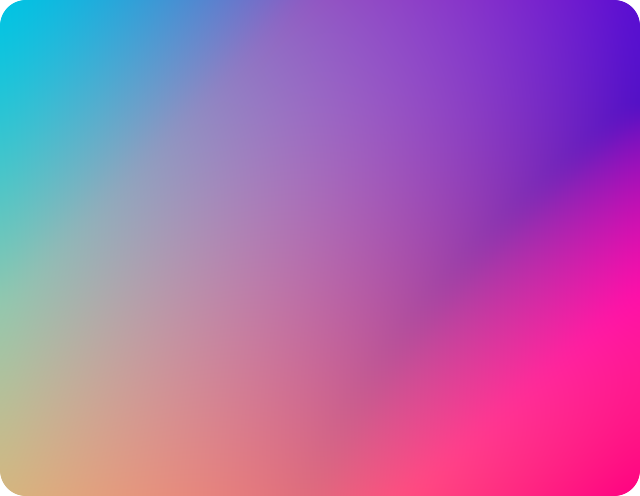
A Shadertoy shader for this background:

```glsl
// A rounded card with a soft diagonal mesh gradient from cyan through violet to hot pink.

// Signed distance to a rounded box centred on the origin
float roundedBox(vec2 p, vec2 halfSize, float radius) {
    vec2 q = abs(p) - halfSize + radius;
    return length(max(q, 0.0)) + min(max(q.x, q.y), 0.0) - radius;
}

// Colour along the upper left fold: violet at the top, sage below
vec3 violetFold(float v) {
    return vec3(0.57, 0.35, 0.76) + v * vec3(-0.05, 0.95, 0.08) + v * v * vec3(0.09, -0.40, -0.34);
}

// Colour along the valley: indigo at the top, rose below
vec3 indigoFold(float v) {
    return vec3(0.10, -0.08, 0.85) + v * vec3(1.15, 0.72, -0.36) - v * v * vec3(0.38, 0.22, 0.0);
}

// Colour along the lower right fold: magenta to coral
vec3 pinkFold(float v) {
    return vec3(1.0, 0.6 * v - 0.3, 0.75 - 0.25 * v * v);
}

vec3 meshGradient(vec2 p) {
    // Horizontal position of each fold at this depth
    float v = p.y;
    float violetX = 0.62 - v;
    float indigoX = 1.569 - 1.45 * v + 0.507 * v * v;
    float pinkX = 1.986 - 1.17 * v;

    // Cyan corner, fanning out to the first fold
    if (p.x < violetX) {
        float reach = p.x + v;
        float foldDepth = 0.62 * v / max(reach, 0.0001);
        return mix(vec3(0.0, 0.77, 0.89), violetFold(foldDepth), pow(reach / 0.62, 1.3));
    }
    // Broad middle, warmed between its two folds
    if (p.x < indigoX) {
        float t = (p.x - violetX) / (indigoX - violetX);
        vec3 warmth = vec3(0.52, 0.0, 0.0) * t * (1.0 - t);
        return mix(violetFold(v), indigoFold(v), t) + warmth;
    }
    // Steep rise from the valley to pink
    if (p.x < pinkX) {
        return mix(indigoFold(v), pinkFold(v), (p.x - indigoX) / (pinkX - indigoX));
    }
    // Saturated pink corner
    return mix(pinkFold(v), vec3(1.0, 0.0, 0.51), clamp((p.x - pinkX) / 0.473, 0.0, 1.0));
}

void mainImage(out vec4 fragColor, in vec2 fragCoord) {
    // Card space: x runs right, y runs down from the top edge
    vec2 cardSize = vec2(1.29, 1.0);
    vec2 uv = fragCoord / iResolution.xy;
    vec2 p = vec2(uv.x, 1.0 - uv.y) * cardSize;

    // Average four samples to soften the folds
    vec3 color = vec3(0.0);
    for (int i = 0; i < 4; i++) {
        vec2 offset = vec2(float(i) - 1.5, 0.0) * 0.022;
        vec2 samplePoint = clamp(p + offset, vec2(0.0), cardSize);
        color += 0.25 * clamp(meshGradient(samplePoint), 0.0, 1.0);
    }

    // White outside the rounded corners
    float edge = roundedBox(p - 0.5 * cardSize, 0.5 * cardSize, 0.052);
    float pixel = 1.0 / iResolution.y;
    color = mix(color, vec3(1.0), smoothstep(-0.5 * pixel, 0.5 * pixel, edge));
    fragColor = vec4(color, 1.0);
}
```
